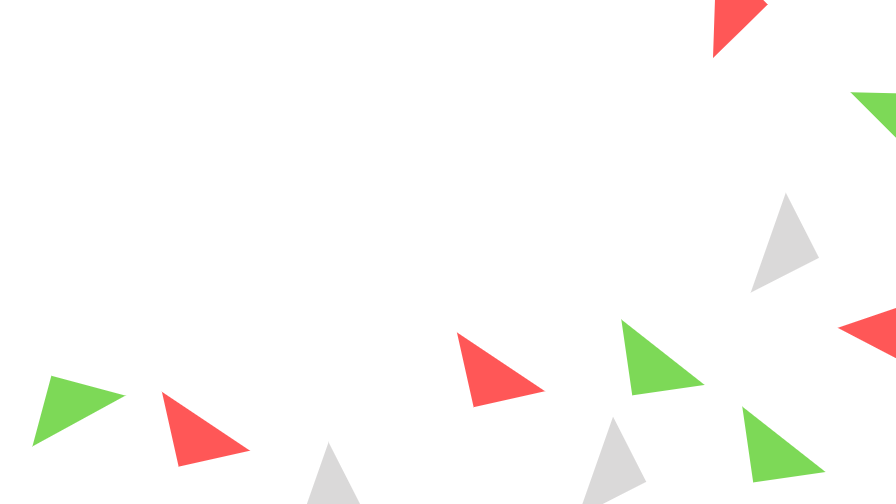
This background is drawn by a WebGL 1 fragment shader. Its source:

```glsl
precision highp float;
// Flat confetti of red, green and grey right triangles on a white field.
// Every piece is the same triangle, turned and moved by one table row,
// and drawn by a loop over a signed distance with a one pixel soft edge.

uniform vec2 u_resolution;

const vec2 CANVAS = vec2(16.0, 9.0);      // canvas size in layout units
const vec2 LEGS = vec2(1.306, 1.369);     // short and long leg of a piece
const int PIECE_COUNT = 11;

const vec3 WHITE = vec3(1.0);
const vec3 RED = vec3(1.0, 0.34, 0.34);
const vec3 GREEN = vec3(0.49, 0.85, 0.34);
const vec3 GREY = vec3(0.855, 0.85, 0.85);

// Colour keys used in the last column of the table
const float R = 0.0;
const float G = 1.0;
const float Y = 2.0;

vec3 keyColor(float key) {
  return key < 0.5 ? RED : (key < 1.5 ? GREEN : GREY);
}

// Right triangle with its square corner at the origin and legs on +x and +y
float triangleDistance(vec2 p) {
  vec2 normal = normalize(LEGS.yx);
  float hypotenuse = dot(p - vec2(LEGS.x, 0.0), normal);
  return max(max(-p.x, -p.y), hypotenuse);
}

// Turns p clockwise, into the frame of a piece turned by this angle
vec2 toLocal(vec2 p, float degrees) {
  float a = radians(degrees);
  float c = cos(a);
  float s = sin(a);
  return vec2(c * p.x + s * p.y, c * p.y - s * p.x);
}

void main() {
  vec2 p = gl_FragCoord.xy / u_resolution * CANVAS;
  float pixel = CANVAS.y / u_resolution.y;

  // Square corner x, y, direction of the short leg in degrees, colour key
  vec4 pieces[PIECE_COUNT];
  pieces[0] = vec4(0.917, 2.290, -105.0, G);
  pieces[1] = vec4(3.190, 0.667, 12.6, R);
  pieces[2] = vec4(6.460, -0.060, 117.0, Y);
  pieces[3] = vec4(8.458, 1.729, 12.6, R);
  pieces[4] = vec4(11.540, 0.396, 117.0, Y);
  pieces[5] = vec4(11.290, 1.940, 8.2, G);
  pieces[6] = vec4(13.450, 0.385, 8.2, G);
  pieces[7] = vec4(14.625, 4.396, 117.0, Y);
  pieces[8] = vec4(16.196, 3.567, 198.8, R);
  pieces[9] = vec4(16.156, 6.385, 45.0, G);
  pieces[10] = vec4(13.710, 8.920, 134.4, R);

  // Paint the pieces over the field
  vec3 color = WHITE;
  for (int i = 0; i < PIECE_COUNT; i++) {
    vec4 piece = pieces[i];
    float d = triangleDistance(toLocal(p - piece.xy, piece.z));
    float coverage = clamp(0.5 - d / pixel, 0.0, 1.0);
    color = mix(color, keyColor(piece.w), coverage);
  }

  gl_FragColor = vec4(color, 1.0);
}
```
